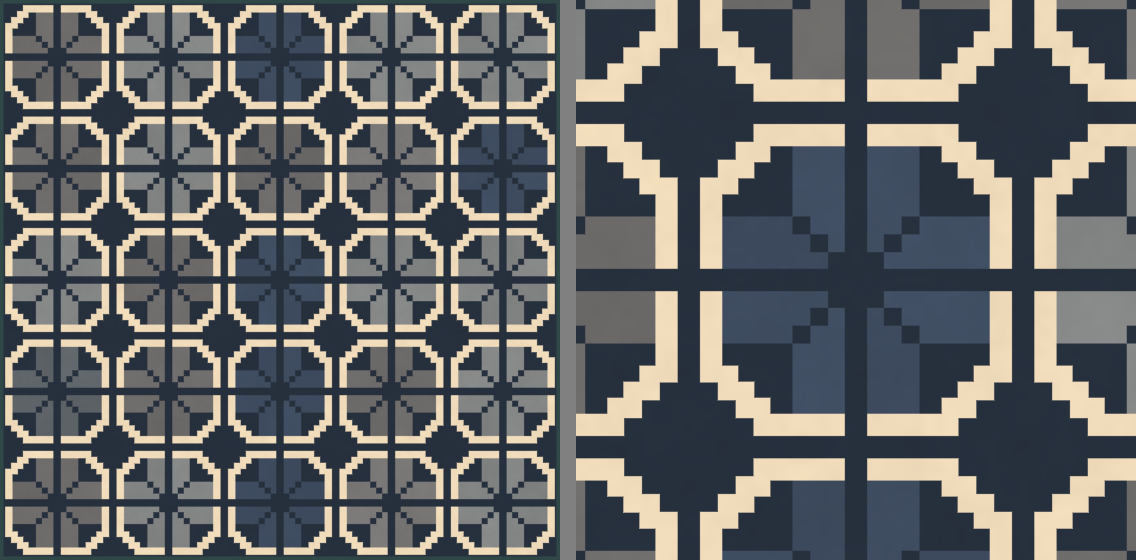
Left, the full canvas; right, a detail of the centre.
Reproduce this pattern procedurally as a WebGL 2 fragment shader.

```glsl
#version 300 es
precision highp float;

#define TILES 5
#define PITCH 0.199
#define CELLS 15.0
#define STEP_OUTER 0.80
#define STEP_INNER 0.72
#define STEP_LEAF 0.80
#define HUB 1.25
#define BORDER 0.0065
#define LEAF_VARIATION 0.09
#define WEAR 0.05

uniform vec2 u_resolution;
out vec4 outColor;

const vec3 NAVY = vec3(0.150, 0.185, 0.237);
const vec3 CREAM = vec3(0.94, 0.86, 0.73);
const vec3 TEAL = vec3(0.19, 0.28, 0.28);

// Glazes: dark grey, light grey, blue, middle grey, slate
const vec3 GLAZES[5] = vec3[5](
    vec3(0.425, 0.418, 0.410), vec3(0.515, 0.522, 0.522),
    vec3(0.245, 0.298, 0.375), vec3(0.472, 0.468, 0.462),
    vec3(0.375, 0.395, 0.415));

// Glaze of each tile, rows from the bottom up
const int LAYOUT[25] = int[25](
    0, 1, 2, 3, 1,
    4, 0, 2, 0, 1,
    1, 0, 2, 1, 1,
    0, 1, 0, 3, 2,
    0, 1, 2, 1, 1);

float hash(vec2 p) {
    vec3 q = fract(vec3(p.xyx) * 0.1031);
    q += dot(q, q.yzx + 33.33);
    return fract((q.x + q.y) * q.z);
}

float valueNoise(vec2 p) {
    vec2 i = floor(p);
    vec2 f = fract(p);
    f = f * f * (3.0 - 2.0 * f);
    return mix(mix(hash(i), hash(i + vec2(1, 0)), f.x),
               mix(hash(i + vec2(0, 1)), hash(i + vec2(1, 1)), f.x), f.y);
}

// Square with three-step corners, in the positive quadrant
float steppedSquare(vec2 p, float halfSize, float stepSize) {
    float d = 1e3;
    for (int k = 0; k <= 3; k++) {
        vec2 corner = halfSize - stepSize * vec2(k, 3 - k);
        d = min(d, max(p.x - corner.x, p.y - corner.y));
    }
    return d;
}

// Dark hub, diagonal blocks and corner squares between the leaves
float leafGaps(vec2 p) {
    float d = max(p.x, p.y) - HUB;
    for (int k = 0; k < 2; k++) {
        vec2 q = abs(p - HUB - STEP_LEAF * (float(k) + 0.5));
        d = min(d, max(q.x, q.y) - 0.5 * STEP_LEAF);
    }
    return min(d, HUB + 2.0 * STEP_LEAF - min(p.x, p.y));
}

float coverage(float d, float blur) {
    return 1.0 - smoothstep(-blur, blur, d);
}

void main() {
    vec2 uv = gl_FragCoord.xy / u_resolution;
    float pixel = 1.0 / min(u_resolution.x, u_resolution.y);
    float blur = 0.8 * pixel * CELLS / PITCH;

    // Tile index and position in cells from the tile centre
    vec2 grid = (uv - 0.5) / PITCH + 0.5 * float(TILES);
    vec2 tile = clamp(floor(grid), 0.0, float(TILES - 1));
    vec2 local = (grid - tile - 0.5) * CELLS;
    vec2 p = abs(local);

    // Leaf glaze with a small change from leaf to leaf
    vec3 glaze = GLAZES[LAYOUT[int(tile.y) * TILES + int(tile.x)]];
    vec2 leaf = tile * 4.0 + step(0.0, local) + vec2(2.0 * step(p.x, p.y), 0.0);
    glaze *= 1.0 + LEAF_VARIATION * (hash(leaf + 7.0) - 0.5);

    // Frame, leaves and the cross that divides them
    float cross = coverage(min(p.x, p.y) - 0.5, blur);
    float outer = coverage(steppedSquare(p, 7.0, STEP_OUTER), blur);
    float inner = coverage(steppedSquare(p, 6.0, STEP_INNER), blur);
    vec3 inside = mix(glaze, NAVY, coverage(leafGaps(p), blur));
    vec3 color = mix(NAVY, CREAM, outer);
    color = mix(color, inside, inner);
    color = mix(color, NAVY, cross);

    // Faint mottled wear
    float mottle = 0.6 * valueNoise(uv * 45.0) + 0.4 * valueNoise(uv * 160.0);
    color *= 1.0 + WEAR * (mottle - 0.5);

    // Outer border
    vec2 margin = min(uv, 1.0 - uv);
    color = mix(color, TEAL, coverage(min(margin.x, margin.y) - BORDER, pixel));
    outColor = vec4(color, 1.0);
}
```
